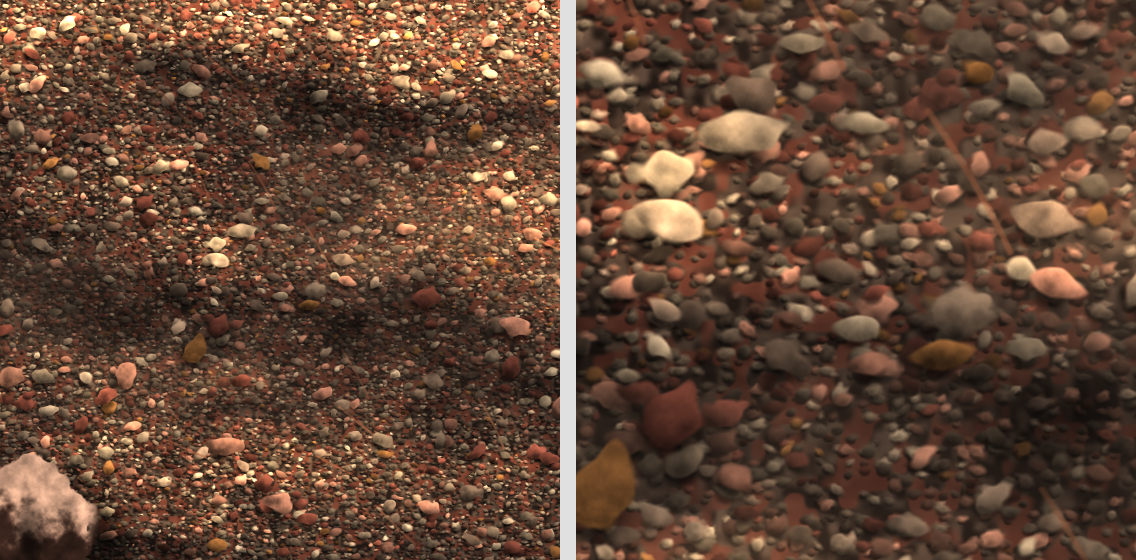
Left, the full canvas; right, a detail of the centre.
A WebGL 2 fragment shader for this texture:

```glsl
#version 300 es
precision highp float;
// Sunlit gravel ground with sloping shadows, scattered pebbles, twigs and a corner rock.

uniform vec2 u_resolution;
out vec4 fragColor;

const vec3 SOIL_DARK = vec3(0.135, 0.10, 0.08);
const vec3 SOIL_PALE = vec3(0.40, 0.315, 0.25);
const vec3 SOIL_RED = vec3(0.47, 0.24, 0.175);
const vec3 DUST = vec3(0.34, 0.28, 0.225);
const vec2 TO_SUN = vec2(0.35, 0.94);
const float SOFTNESS = 0.0022;

vec3 hash3(vec2 p) {
  vec3 q = fract(p.xyx * vec3(0.1031, 0.1030, 0.0973));
  q += dot(q, q.yxz + 33.33);
  return fract((q.xxy + q.yzz) * q.zyx);
}

float noise(vec2 p) {
  vec2 i = floor(p), f = fract(p);
  f = f * f * (3.0 - 2.0 * f);
  float low = mix(hash3(i).x, hash3(i + vec2(1, 0)).x, f.x);
  float high = mix(hash3(i + vec2(0, 1)).x, hash3(i + vec2(1, 1)).x, f.x);
  return mix(low, high, f.y);
}

float fbm(vec2 p) {
  float sum = 0.0, amp = 0.5;
  for (int i = 0; i < 4; i++) {
    sum += amp * noise(p);
    p = p * 2.03 + 17.3;
    amp *= 0.5;
  }
  return sum / 0.9375;
}

mat2 rotation(float a) {
  return mat2(cos(a), sin(a), -sin(a), cos(a));
}

float band(float t, float centre, float width) {
  float d = (t - centre) / width;
  return exp(-d * d);
}

// Sunlight strength: bright far edge and right side, two drifting shadow bands.
float sunlight(vec2 p) {
  float warp = fbm(p * vec2(3.0, 7.0) + 4.0) - 0.5;
  float slope = p.y + 0.18 * p.x + 0.16 * warp;
  float patches = smoothstep(0.3, 0.65, fbm(p * vec2(4.0, 11.0) + 31.0));
  float clumps = fbm(p * vec2(13.0, 19.0) + 77.0) - 0.5;
  float light = 1.10 + 0.62 * smoothstep(0.82, 0.98, p.y + 0.06 * p.x + 0.08 * warp);
  light += 0.50 * smoothstep(0.5, 1.0, p.x) * band(p.y, 0.70, 0.15);
  light -= 0.85 * band(slope, 0.925, 0.055) * smoothstep(0.05, 0.35, p.x) * (0.4 + 0.6 * patches);
  light -= 0.62 * band(slope, 0.50, 0.085) * (0.5 + 0.5 * patches);
  light -= 0.60 * band(p.y, 0.01, 0.04) * band(p.x, 0.29, 0.15);
  return max(light + 0.30 * (patches - 0.5) + 0.7 * clumps, 0.38);
}

vec3 stoneColour(vec3 h) {
  vec3 c = mix(vec3(0.60, 0.48, 0.38), vec3(0.92, 0.80, 0.62), h.x);
  c = mix(c, vec3(0.84, 0.57, 0.44), step(0.56, h.y));
  c = mix(c, vec3(0.62, 0.34, 0.26), step(0.80, h.y));
  return mix(c, vec3(0.74, 0.49, 0.26), step(0.96, h.y));
}

vec3 soil(vec2 p) {
  float grain = 0.6 * noise(p * 150.0) + 0.4 * fbm(p * 45.0);
  vec3 c = mix(SOIL_DARK, SOIL_PALE, smoothstep(0.25, 0.85, grain));
  return mix(c, SOIL_RED, 0.75 * smoothstep(0.48, 0.72, noise(p * 95.0 + 60.0)));
}

// Lays one jittered grid of shaded, irregular pebbles over the ground.
vec3 addPebbles(vec3 ground, vec2 p, float cells, float density, float dimmest, float seed) {
  vec2 g = p * cells * vec2(1.0, 1.2);
  float edge = SOFTNESS * cells;
  float ripple = noise(g * 3.4 + seed) - 0.5;
  float speckle = fbm(p * 75.0 + seed) - 0.5;
  for (int y = -1; y <= 1; y++) {
    for (int x = -1; x <= 1; x++) {
      vec2 cell = floor(g) + vec2(x, y);
      vec3 place = hash3(cell + seed);
      vec3 form = hash3(cell + seed + 71.7);
      vec3 tint = hash3(cell + seed + 143.1);
      if (place.z > density) continue;
      vec2 d = g - cell - 0.5 - 0.7 * (place.xy - 0.5);
      float radius = mix(0.25, 0.50, form.y * form.y);
      vec2 q = rotation((form.x - 0.6) * 2.4) * d * vec2(0.85, 1.0);
      q.y *= mix(1.0, 1.55, form.z);
      float dist = mix(length(q), abs(q.x) * 0.75 + abs(q.y) * 0.65, 0.3) + 0.6 * ripple * radius;
      float shadow = 1.0 - smoothstep(0.5, 1.25, length(d + vec2(0.2, 0.5) * radius) / radius);
      float lit = clamp(0.87 + 0.40 * dot(d, TO_SUN) / radius + 0.3 * ripple + 0.7 * speckle, 0.35, 1.25);
      vec3 stone = stoneColour(tint) * lit * mix(dimmest, 1.15, tint.z * tint.z);
      ground = mix(ground, ground * 0.45, shadow);
      ground = mix(ground, stone, 1.0 - smoothstep(-edge, edge, dist - radius));
    }
  }
  return ground;
}

vec3 addTwigs(vec3 ground, vec2 p) {
  for (int i = 0; i < 16; i++) {
    vec3 h = hash3(vec2(float(i) * 3.7, 9.0));
    vec2 d = rotation(0.4 + 0.8 * h.z) * (p - vec2(h.x, h.y * h.y * 0.9));
    d.y += 3.0 * d.x * d.x * (h.z - 0.5);
    d.x -= clamp(d.x, -0.015 - 0.04 * h.z, 0.05);
    float cover = 1.0 - smoothstep(0.0006, 0.0032, length(d));
    ground = mix(ground, mix(SOIL_RED, vec3(0.70, 0.46, 0.30), h.x), 0.5 * cover);
  }
  return ground;
}

// A rough boulder with a pale crown, a dark cleft and a shaded foot.
vec3 addRock(vec3 ground, vec2 p, vec2 centre, vec2 size) {
  vec2 d = (p - centre) / size;
  float rough = fbm(p * 40.0);
  float lumps = fbm(p * vec2(17.0, 13.0) + 5.0) - 0.5;
  float dist = length(d) + 0.6 * lumps + 0.2 * (rough - 0.5);
  float crown = smoothstep(-0.1, 0.5, d.y + 1.2 * lumps + 0.8 * (rough - 0.5) + 0.25 * d.x);
  vec3 c = mix(vec3(0.22, 0.14, 0.11), vec3(0.86, 0.66, 0.54), crown) * (0.5 + 0.95 * rough);
  float cleft = band(d.x + 0.5 * lumps, 0.1, 0.2) * (1.0 - smoothstep(0.1, 0.5, d.y));
  c *= 1.0 - 0.6 * cleft;
  ground *= 1.0 - 0.65 * (1.0 - smoothstep(0.7, 1.5, length(d - vec2(0.4, -0.3))));
  return mix(ground, c, 1.0 - smoothstep(0.96, 1.02, dist));
}

void main() {
  vec2 p = gl_FragCoord.xy / u_resolution.y;
  float light = sunlight(p);
  vec3 c = soil(p);
  c = addPebbles(c, p, 108.0, 0.70, 0.42, 11.0);
  c = addPebbles(c, p, 72.0, 0.50, 0.45, 37.0);
  c = addPebbles(c, p, 46.0, 0.30, 0.55, 59.0);
  float dusty = smoothstep(0.42, 0.68, fbm(p * vec2(3.0, 6.0) + 52.0)) * band(p.y, 0.52, 0.28);
  c = mix(c, DUST, 0.40 * dusty);
  c = addPebbles(c, p, 29.0, 0.18, 0.72, 83.0);
  c = addPebbles(c, p, 19.0, 0.06, 0.82, 101.0);
  c = addTwigs(c, p);
  // Sunny ground turns warmer, shade turns slightly cooler.
  c *= light * mix(vec3(1.0, 0.98, 1.0), vec3(1.06, 0.99, 0.90), smoothstep(0.7, 1.6, light));
  c = addRock(c, p, vec2(0.045, 0.05), vec2(0.12, 0.125));
  fragColor = vec4(clamp(c, 0.0, 1.0), 1.0);
}
```
